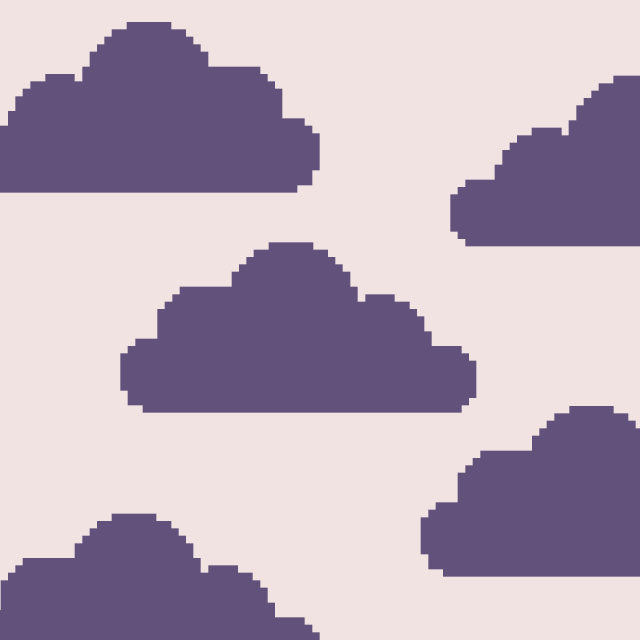
Reproduce this pattern procedurally as a three.js fragment shader.

```glsl
varying vec2 vUv;

#define SKY vec3(0.945, 0.890, 0.886)
#define CLOUD vec3(0.384, 0.322, 0.482)
#define CELL 0.01159      // side of one block, in canvas units
#define CLOUD_CELLS 48.0  // cloud width in blocks
#define CLOUD_COUNT 5
#define MIRRORED 2        // the topmost clouds face the other way
#define FIRST_CORNER vec2(-0.057, 0.699)
#define ROW_DROP 0.192
#define SOFTNESS 0.002    // edge width, in canvas units

float disc(vec2 p, vec2 center, float radius) {
  return length(p - center) - radius;
}

float box(vec2 p, vec2 low, vec2 high) {
  vec2 d = max(low - p, p - high);
  return max(d.x, d.y);
}

// Flat-bottomed cloud of five lobes, measured in blocks from its lower left
float cloudDistance(vec2 p) {
  float d = box(p, vec2(3.0, 0.0), vec2(46.0, 8.0));
  d = min(d, disc(p, vec2(5.0, 5.2), 5.1));
  d = min(d, disc(p, vec2(11.0, 10.65), 6.45));
  d = min(d, disc(p, vec2(23.0, 14.0), 9.05));
  d = min(d, disc(p, vec2(35.0, 8.7), 7.0));
  d = min(d, disc(p, vec2(43.0, 4.5), 5.01));
  return max(d, -p.y);
}

// Lower left corner of each cloud: a descending zigzag with a shifted middle
vec2 cloudCorner(float index) {
  float phase = index * 1.5708;
  vec2 corner = FIRST_CORNER - vec2(0.0, ROW_DROP * index);
  corner += mod(index, 2.0) * vec2(0.615, 0.022);
  corner += (1.0 - cos(phase)) * vec2(0.1225, 0.02);
  return corner + sin(phase) * vec2(0.023, 0.066);
}

// 1 inside any cloud, tested at block centers for a stepped outline
float cloudMask(vec2 uv) {
  float mask = 0.0;
  for (int i = 0; i < CLOUD_COUNT; i++) {
    vec2 block = floor((uv - cloudCorner(float(i))) / CELL) + 0.5;
    if (i < MIRRORED) block.x = CLOUD_CELLS - block.x;
    mask = max(mask, step(cloudDistance(block), 0.0));
  }
  return mask;
}

void main() {
  // Average a small grid of samples to smooth the block edges
  float coverage = 0.0;
  for (int y = -1; y <= 1; y++) {
    for (int x = -1; x <= 1; x++) {
      coverage += cloudMask(vUv + vec2(float(x), float(y)) * SOFTNESS / 3.0);
    }
  }
  gl_FragColor = vec4(mix(SKY, CLOUD, coverage / 9.0), 1.0);
}
```
